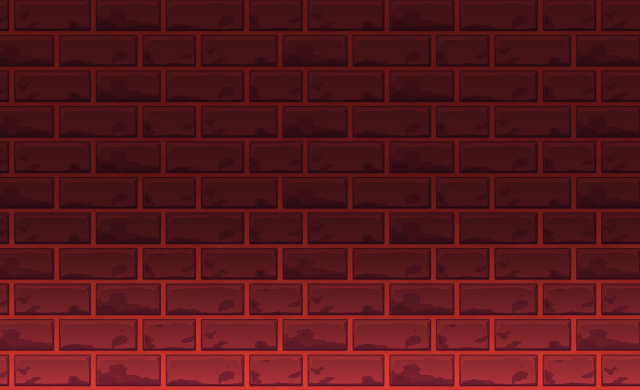
A WebGL 1 fragment shader for this texture:

```glsl
precision highp float;
// Dark red bevelled brick wall in running bond, lit by a warm glow from below.

uniform vec2 u_resolution;

float hash(vec2 p) {
  return fract(sin(dot(p, vec2(127.1, 311.7))) * 43758.5453);
}

float noise(vec2 p) {
  vec2 i = floor(p), f = fract(p);
  f = f * f * (3.0 - 2.0 * f);
  return mix(mix(hash(i), hash(i + vec2(1.0, 0.0)), f.x),
             mix(hash(i + vec2(0.0, 1.0)), hash(i + 1.0), f.x), f.y);
}

float fbm(vec2 p) {
  return 0.6 * noise(p) + 0.28 * noise(p * 2.1 + 7.3) + 0.12 * noise(p * 4.3 + 3.1);
}

float roundBox(vec2 p, vec2 halfSize, float radius) {
  vec2 q = abs(p) - halfSize + radius;
  return length(max(q, 0.0)) + min(max(q.x, q.y), 0.0) - radius;
}

// Left and right joints of the brick at x; four widths make one period.
vec2 brickSpan(float x) {
  if (x < 2.30) return vec2(0.0, 2.30);
  if (x < 4.27) return vec2(2.30, 4.27);
  if (x < 6.62) return vec2(4.27, 6.62);
  return vec2(6.62, 8.263);
}

void main() {
  // One unit is the height of a course
  vec2 p = gl_FragCoord.xy / u_resolution.y * 10.98;
  float aa = 10.98 / u_resolution.y * 0.8;
  float glow = pow(clamp(1.0 - p.y / 4.7, 0.0, 1.0), 1.3);
  float mortarGlow = pow(clamp(1.0 - p.y / 6.0, 0.0, 1.0), 1.2);

  // Odd courses use the same sequence, shifted sideways
  float y = p.y - 0.05;
  float x = mod(p.x - 0.329 - 5.258 * mod(floor(y), 2.0), 8.263);
  vec2 span = brickSpan(x);
  vec2 halfCell = vec2(0.5 * (span.y - span.x), 0.5);
  vec2 c = vec2(x - 0.5 * (span.x + span.y), fract(y) - 0.5);
  vec2 edge = halfCell - abs(c);
  float onSide = clamp((edge.y - edge.x) / aa * 0.5 + 0.5, 0.0, 1.0);
  vec2 seed = c + span.x * 7.7 + 20.0;

  // Mortar
  vec3 mortar = mix(vec3(0.38, 0.085, 0.08), vec3(0.88, 0.23, 0.19), mortarGlow);
  mortar *= mix(0.95, 1.0, onSide) * (0.95 + 0.1 * noise(p * 2.5));

  // Shared brick tones
  vec3 face = mix(vec3(0.25, 0.07, 0.085), vec3(0.64, 0.185, 0.215), glow);
  vec3 dark = mix(vec3(0.15, 0.035, 0.07), vec3(0.34, 0.08, 0.16), glow);
  vec3 light = mix(vec3(0.37, 0.09, 0.10), vec3(0.80, 0.24, 0.22), glow);

  // Bevel: lit top, near-flat left, shaded right and bottom
  float up = smoothstep(-aa, aa, c.y);
  float left = smoothstep(aa, -aa, c.x);
  vec3 sideBevel = mix(mix(dark, face, 0.6), mix(face, light, 0.15), left);
  vec3 flatBevel = mix(mix(dark, face, 0.25), mix(face, light, 0.4), up);
  vec3 brick = mix(flatBevel, sideBevel, onSide);

  // Raised face: top edge bows down towards the corners
  float wobble = fbm(seed * vec2(1.8, 2.8)) - 0.5;
  float bow = 0.08 * pow(abs(c.x) / halfCell.x, 4.0) * smoothstep(0.0, 0.3, c.y);
  float inner = roundBox(c - vec2(0.0, -0.015), halfCell - vec2(0.14, 0.145), 0.05);
  inner += wobble * 0.07 + bow;
  vec3 surface = face * (1.03 - 0.16 * c.y);

  // Broad flat stains along the bottom, clearer where the light is strong
  float stain = fbm(seed * vec2(1.5, 2.5) + 4.7) - 0.4 * c.y;
  float stainDepth = mix(0.28, 0.5, glow);
  surface = mix(surface, mix(face, dark, stainDepth), smoothstep(0.65, 0.67, stain));
  surface = mix(surface, mix(face, dark, 0.65), smoothstep(0.76, 0.78, stain));
  brick = mix(brick, surface, smoothstep(aa, -aa, inner));

  // Thin highlight along the top rim of the face, fading down the corners
  float streak = smoothstep(0.016 + aa, 0.016 - aa, abs(inner + 0.01));
  streak *= smoothstep(0.0, 0.28, c.y) * smoothstep(0.15, 0.45, noise(seed * 2.4));
  brick = mix(brick, light, streak * 0.8);

  // Dark outline, heavier below, then the gap
  float d = roundBox(c, halfCell - vec2(0.068, 0.055), 0.04);
  float rim = mix(0.045, 0.025, up);
  brick = mix(brick, dark, mix(0.95, 0.75, onSide) * smoothstep(-rim - aa, -rim + aa, d));
  gl_FragColor = vec4(mix(brick, mortar, smoothstep(-aa, aa, d)), 1.0);
}
```
